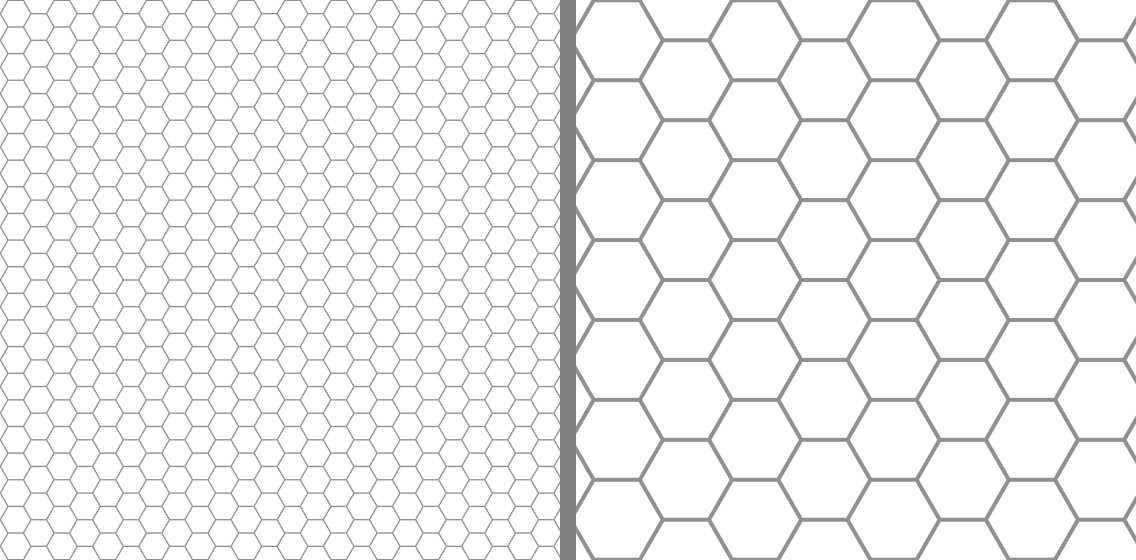
Left, the full canvas; right, a detail of the centre.
This pattern is drawn by a WebGL 1 fragment shader. Its source:

```glsl
precision highp float;

uniform vec2 u_resolution;

#define ROWS 21.0
#define MARGIN 0.0006
#define LINE_WIDTH 0.0024
#define LINE_COLOR vec3(0.565)
#define CELL_COLOR vec3(1.0)

const float SQRT3 = 1.7320508;

// Distance to the nearest edge of a flat-topped honeycomb of cell height 1
float honeycombEdge(vec2 p) {
    vec2 period = vec2(SQRT3, 1.0);
    vec2 evenCell = mod(p, period) - 0.5 * period;
    vec2 oddCell = mod(p + 0.5 * period, period) - 0.5 * period;
    vec2 q = abs(dot(evenCell, evenCell) < dot(oddCell, oddCell) ? evenCell : oddCell);
    return 0.5 - max(q.y, dot(q, vec2(0.5 * SQRT3, 0.5)));
}

void main() {
    float pixel = 1.0 / u_resolution.y;
    vec2 uv = gl_FragCoord.xy * pixel;

    // Whole rows fit the height; the first column's left corner meets the margin
    float cellHeight = (1.0 - 2.0 * MARGIN) / ROWS;
    vec2 p = (uv - MARGIN) / cellHeight;
    p.x += SQRT3 / 6.0;

    // Stroke coverage, smoothed over one pixel
    float edge = honeycombEdge(p) * cellHeight;
    float line = clamp(0.5 + (0.5 * LINE_WIDTH - edge) / pixel, 0.0, 1.0);

    gl_FragColor = vec4(mix(CELL_COLOR, LINE_COLOR, line), 1.0);
}
```
